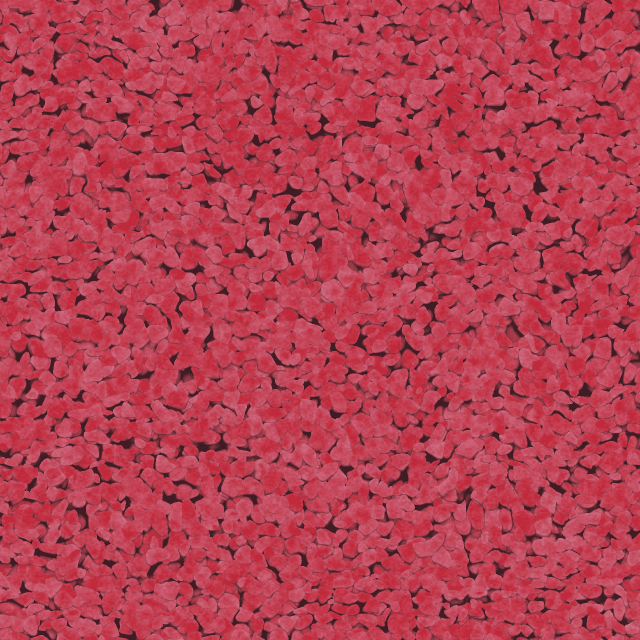
This texture is drawn by a Shadertoy shader. Its source:

```glsl
// Dense carpet of rounded red and pink tufts with dark gaps in wavy rows.
#define GRID 46.0         // tufts across the canvas
#define WARP 0.5          // irregularity of the outlines
#define ROWS 0.55         // height difference between rows
#define LIFT 0.5          // random height of single tufts
#define DOME 1.2          // roundness
#define SHADOW 0.72       // strength of the cast shadow
#define FIBRE 0.2         // fine surface grain
#define DARK vec3(0.25, 0.11, 0.14)
#define SHADE vec3(0.55, 0.22, 0.27)
#define RED vec3(0.755, 0.165, 0.235)
#define PINK vec3(0.80, 0.43, 0.515)

struct Tuft { float top; float next; float tint; float rim; float slope; };

vec4 hash4(vec2 p) {
    vec4 h = fract(p.xyxy * vec4(0.1031, 0.1030, 0.0973, 0.1099));
    h += dot(h, h.wzxy + 33.33);
    return fract((h.xxyz + h.yzzw) * h.zywx);
}

float noise(vec2 p) {
    vec2 i = floor(p), f = fract(p);
    f = f * f * (3.0 - 2.0 * f);
    vec2 e = vec2(1.0, 0.0);
    return mix(mix(hash4(i).x, hash4(i + e).x, f.x),
               mix(hash4(i + e.yx).x, hash4(i + e.xx).x, f.x), f.y);
}

vec2 rotate(vec2 p, float a) {
    float c = cos(a), s = sin(a);
    return vec2(c * p.x + s * p.y, c * p.y - s * p.x);
}

// Highest tuft over a point, with the height of the one beneath it
Tuft pile(vec2 p) {
    p += WARP * (vec2(noise(p * 1.3), noise(p * 1.3 + 37.0)) - 0.5);
    p.y += 2.5 * noise(p * 0.17 + 80.0);
    vec2 cell = floor(p);
    Tuft t = Tuft(0.0, 0.0, 0.5, 1.0, 0.0);
    for (int y = -1; y <= 1; y++)
    for (int x = -1; x <= 1; x++) {
        vec2 id = cell + vec2(x, y);
        float row = ROWS * noise(id * vec2(0.18, 0.9) + 9.0);
        // Per cell: a large tuft, a small one and a low one that fills gaps
        for (int k = 0; k < 3; k++) {
            float layer = float(k);
            vec4 place = hash4(id + 171.0 * layer + 300.0);
            vec4 form = hash4(id + 171.0 * layer + 731.0);
            float radius = mix(0.45, 0.75, form.x) * (k == 1 ? 0.6 : 1.0);
            float base = k == 2 ? -0.35 : row + 0.2 * layer;
            float stretch = sqrt(mix(1.0, 1.8, form.y * form.y));
            vec2 away = p - id - 0.5 - vec2(0.9, 0.75) * (place.xy - 0.5);
            vec2 q = rotate(away, 0.15 + 2.5 * (place.z - 0.5));
            q /= radius * vec2(stretch, 1.0 / stretch);
            // Bend and taper the ellipse
            q.y += 0.7 * (form.w - 0.5) * (q.x * q.x - 0.4);
            q.y *= 1.0 + 0.5 * form.z * q.x;
            float d = dot(q, q);
            if (d < 1.0) {
                float h = base + LIFT * place.w + DOME * radius * sqrt(1.0 - d);
                if (h > t.top) {
                    float tint = fract(form.x * 7.0 + place.w * 5.0);
                    t = Tuft(h, t.top, tint, d, away.y / radius);
                } else {
                    t.next = max(t.next, h);
                }
            }
        }
    }
    return t;
}

// Colour at a point; the heights around it cast the shadow
vec3 carpet(vec2 p, vec4 around) {
    Tuft t = pile(p);

    // Light from above: depth, creases, dark undersides and cast shadows
    float shadow = dot(clamp((around - t.top) / 0.7, 0.0, 1.0), vec4(0.25));
    float under = smoothstep(0.3, -0.7, t.slope);
    float light = smoothstep(0.05, 0.95, t.top);
    light *= mix(0.7, 1.0, smoothstep(0.0, 0.2, t.top - t.next));
    light *= 1.0 - mix(0.15, 0.55, under) * smoothstep(0.45, 1.0, t.rim);
    light *= 1.0 - SHADOW * shadow;

    // Red or pink by tuft, by region and by fine fibres
    float fibre = 0.6 * noise(p * vec2(6.0, 7.0)) + 0.4 * noise(p * 13.0) - 0.5;
    float blotch = noise(p * 2.2 + 50.0) - 0.5;
    float region = noise(p * 0.11 + 20.0) - 0.5;
    float pinkness = 0.37 + 0.55 * (t.tint - 0.5) + 0.45 * blotch
                   + 0.12 * region + 0.4 * fibre + 0.3 * (t.rim - 0.4);
    vec3 lit = mix(RED, PINK, clamp(pinkness, 0.0, 1.0));

    light *= 1.0 + FIBRE * fibre;
    vec3 colour = mix(DARK, SHADE, smoothstep(0.02, 0.38, light));
    colour = mix(colour, lit, smoothstep(0.28, 0.72, light));
    return colour * (1.0 + 0.4 * FIBRE * fibre);
}

void mainImage(out vec4 fragColor, in vec2 fragCoord) {
    float scale = GRID / iResolution.y;
    vec2 p = fragCoord * scale;
    vec4 around = vec4(pile(p + vec2(0.0, 0.22)).top,
                       pile(p + vec2(0.08, 0.45)).top,
                       pile(p + vec2(-0.25, 0.3)).top,
                       pile(p + vec2(0.27, 0.2)).top);

    // Four samples smooth the edges
    vec3 sum = vec3(0.0);
    for (int i = 0; i < 4; i++) {
        vec2 offset = vec2(i & 1, i >> 1) * 0.5 - 0.25;
        sum += carpet(p + offset * scale, around);
    }
    fragColor = vec4(sum * 0.25, 1.0);
}
```
